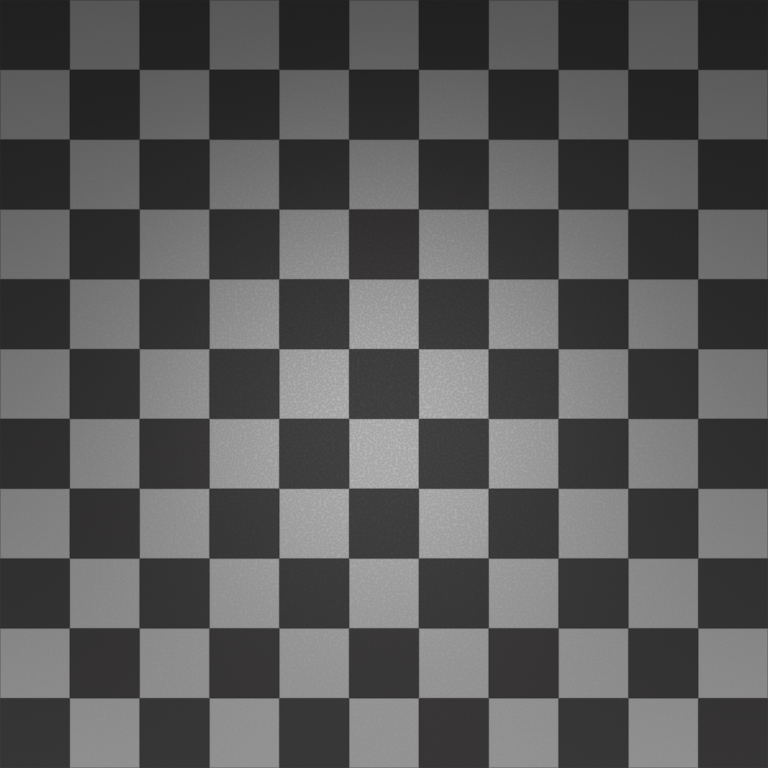
Give the GLSL for this pattern, as a three.js fragment shader.

```glsl
#define TILES 11.0
#define LIGHT_RATIO 0.375
#define SHADE_BOTTOM 0.56
#define SHADE_TOP 0.335
#define GLOW_STRENGTH 0.22
#define GLOW_RADIUS 0.30
#define GLOW_CENTER vec2(0.5, 0.48)
#define GRAIN_CELLS 300.0
#define GRAIN_DEPTH 0.14
#define JOINT_WIDTH 0.012
#define JOINT_DEPTH 0.14

varying vec2 vUv;

vec2 hash2(vec2 p) {
  vec3 q = fract(p.xyx * vec3(0.1031, 0.1030, 0.0973));
  q += dot(q, q.yzx + 33.33);
  return fract((q.xx + q.yz) * q.zy);
}

// Distance to the nearest scattered grain
float cellular(vec2 p) {
  vec2 cell = floor(p);
  vec2 local = fract(p);
  float nearest = 2.0;
  for (int y = -1; y <= 1; y++) {
    for (int x = -1; x <= 1; x++) {
      vec2 offset = vec2(float(x), float(y));
      vec2 grain = offset + hash2(cell + offset);
      nearest = min(nearest, length(grain - local));
    }
  }
  return nearest;
}

void main() {
  vec2 p = vUv * TILES;
  vec2 aa = 0.65 * fwidth(p);

  // Signed distance to tile edges, alternating sign from tile to tile
  vec2 edge = abs(mod(p - 0.5, 2.0) - 1.0) - 0.5;
  vec2 side = clamp(edge / aa, -1.0, 1.0);
  float pale = 0.5 - 0.5 * side.x * side.y;

  // Vertical shading with a soft central glow
  float radius = length(vUv - GLOW_CENTER) / GLOW_RADIUS;
  float glow = exp(-radius * radius);
  float shade = mix(SHADE_BOTTOM, SHADE_TOP, vUv.y) + GLOW_STRENGTH * glow;

  // Fine grain, strongest under the glow
  float grain = cellular(vUv * GRAIN_CELLS) - 0.45;
  shade *= 1.0 + GRAIN_DEPTH * grain * (0.15 + 0.85 * glow);

  // Thin darkened joints
  vec2 joint = 1.0 - smoothstep(vec2(0.0), JOINT_WIDTH + aa, abs(edge));
  shade *= 1.0 - JOINT_DEPTH * max(joint.x, joint.y);

  // Dark tiles vary slightly in warmth
  float warmth = 0.035 * hash2(floor(p)).x * (1.0 - pale);
  vec3 tint = vec3(1.0, 1.0 - warmth, 1.0 - warmth);
  gl_FragColor = vec4(shade * mix(LIGHT_RATIO, 1.0, pale) * tint, 1.0);
}
```
